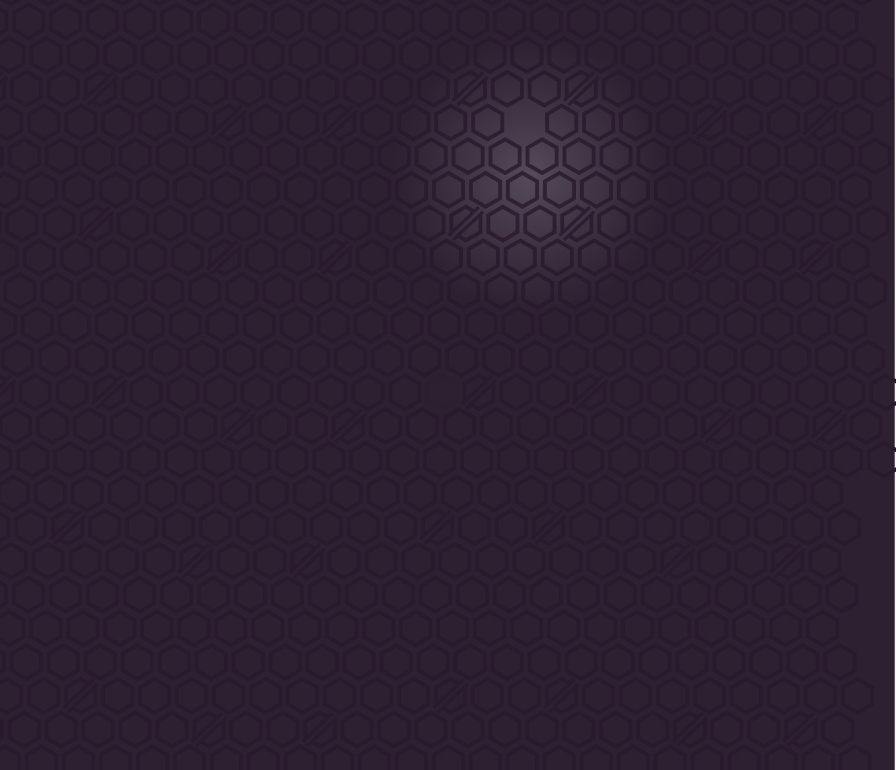
A Shadertoy shader for this pattern:

```glsl
// Dim plum honeycomb of separate hexagon outlines, some cut by a diagonal slit,
// with a soft pool of light and a pale sliver along the right border.
// Staggered rows drift sideways; each pixel combines the nearest cells of two rows.

#define PITCHES_TALL 20.82            // canvas height in column pitches
#define ROW_STEP 0.912                // row spacing in pitches
#define FIRST_CELL vec2(0.776, 0.574) // top left cell centre
#define ROW_DRIFT 0.0297              // leftward drift per row
#define HEX_APOTHEM 0.447
#define RING_WIDTH 0.105
#define SLASH_SIZE vec2(0.56, 0.13)   // half length, half width
#define GLOW_CENTER vec2(14.35, 4.75)
#define GLOW_RADIUS 3.75
#define BORDER_WIDTH 0.034            // pale sliver at the right
#define GROUND vec3(0.178, 0.126, 0.193)
#define RING_COLOR vec3(0.160, 0.104, 0.175)

float hexDistance(vec2 p, float apothem) {
    p = abs(p);
    return max(p.x, dot(p, vec2(0.5, 0.866))) - apothem;
}

float boxDistance(vec2 p, vec2 halfSize) {
    vec2 d = abs(p) - halfSize;
    return length(max(d, 0.0)) + min(max(d.x, d.y), 0.0);
}

float coverage(float d, float pixel) {
    return clamp(0.5 - d / pixel, 0.0, 1.0);
}

bool near(float a, float b) {
    return abs(a - b) < 0.1;
}

// Sideways slip of the motif between bands of rows
float bandSlip(float row) {
    return 0.5 * (step(2.0, row) + step(10.0, row)
         - 2.0 * step(14.0, row) + step(19.0, row) - 1.0);
}

// Slashed cells recur every 13 columns and 9 rows
bool isSlashed(float column, float row) {
    float c = mod(column, 13.0);
    float r = mod(row, 9.0);
    bool pairA = (near(r, 2.0) || near(r, 6.0)) && (near(c, 2.776) || near(c, 12.776));
    bool pairB = (near(r, 3.0) || near(r, 7.0)) && (near(c, 6.276) || near(c, 9.276));
    return pairA || pairB;
}

// Ink of the closest cell in one row
float rowInk(vec2 p, float row, float pixel) {
    float stagger = FIRST_CELL.x - 0.5 * mod(row, 2.0);
    float shifted = p.x + ROW_DRIFT * row;
    float cell = round(shifted - stagger) + stagger;
    float column = cell - bandSlip(row);
    if (column > 24.0) return 0.0; // rows end before the right border

    vec2 local = vec2(shifted - cell, FIRST_CELL.y + ROW_STEP * row - p.y);
    float ring = abs(hexDistance(local, HEX_APOTHEM - 0.5 * RING_WIDTH)) - 0.5 * RING_WIDTH;
    float ink = coverage(ring, pixel);

    // Two dark strokes with a bare slit between them
    if (isSlashed(column, row)) {
        vec2 along = vec2(dot(local, vec2(0.73, 0.683)), dot(local, vec2(-0.683, 0.73)));
        ink = max(ink, coverage(boxDistance(along, SLASH_SIZE), pixel));
        ink *= 1.0 - coverage(abs(along.y) - 0.04, pixel);
    }

    // Worn away cells
    if (near(row, 3.0) && near(column, 14.276)) ink = 0.0;
    if (near(row, 11.0) && near(column, 11.776)) ink *= 0.25;
    return ink;
}

void mainImage(out vec4 fragColor, in vec2 fragCoord) {
    float pixel = PITCHES_TALL / iResolution.y;
    vec2 p = vec2(fragCoord.x, iResolution.y - fragCoord.y) * pixel;

    // Outlines
    float upperRow = floor((p.y - FIRST_CELL.y) / ROW_STEP);
    float ink = 0.0;
    for (int i = 0; i < 2; i++) {
        ink = max(ink, rowInk(p, upperRow + float(i), pixel));
    }

    // Light falls mostly on the ground, hardly on the outlines
    float glow = pow(max(1.0 - length(p - GLOW_CENTER) / GLOW_RADIUS, 0.0), 1.15);
    vec3 light = glow * vec3(0.155, 0.168, 0.161);

    // The ground stops short of the right border, the outlines do not
    float fromRight = iResolution.x * pixel - p.x;
    vec3 ground = mix(GROUND + light, vec3(1.0), coverage(fromRight - BORDER_WIDTH, pixel));

    vec3 color = mix(ground, RING_COLOR + 0.2 * light, ink);
    fragColor = vec4(color, 1.0);
}
```
